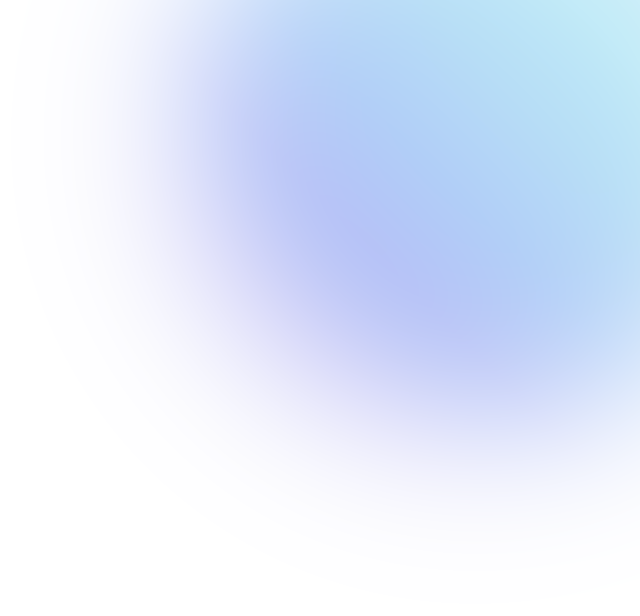
A Shadertoy shader for this background:

```glsl
// A large, heavily blurred disc glows from the upper right on white.
// Its tint runs along the diagonal from lavender through blue to cyan,
// and its soft rim follows the Gaussian integral of the radial distance.

// Share of a Gaussian lying below x standard deviations (tanh approximation)
float gaussianStep(float x) {
    return 0.5 + 0.5 * tanh(0.798 * (x + 0.0447 * x * x * x));
}

// Diagonal tint: d is 0 on the line joining upper left and lower right
vec3 diagonalTint(float d) {
    vec3 lavender   = vec3(0.755, 0.755, 0.962);
    vec3 periwinkle = vec3(0.702, 0.753, 0.965);
    vec3 skyBlue    = vec3(0.694, 0.808, 0.969);
    vec3 paleCyan   = vec3(0.718, 0.871, 0.965);
    vec3 iceCyan    = vec3(0.745, 0.915, 0.969);
    vec3 tint = mix(lavender, periwinkle, smoothstep(-0.16, 0.20, d));
    tint = mix(tint, skyBlue, clamp((d - 0.20) / 0.23, 0.0, 1.0));
    tint = mix(tint, paleCyan, clamp((d - 0.43) / 0.27, 0.0, 1.0));
    return mix(tint, iceCyan, clamp((d - 0.70) / 0.24, 0.0, 1.0));
}

void mainImage(out vec4 fragColor, in vec2 fragCoord) {
    // Canvas height is one unit; x is scaled to keep the layout's proportions
    vec2 p = fragCoord / iResolution.xy * vec2(512.0 / 492.0, 1.0);

    // Blurred disc: radius 0.454, blur deviation 0.125
    float radius = length(p - vec2(0.772, 0.774));
    float glow = gaussianStep((0.454 - radius) / 0.125);

    vec3 color = mix(vec3(1.0), diagonalTint(p.x + p.y - 1.0), glow);
    fragColor = vec4(color, 1.0);
}
```
